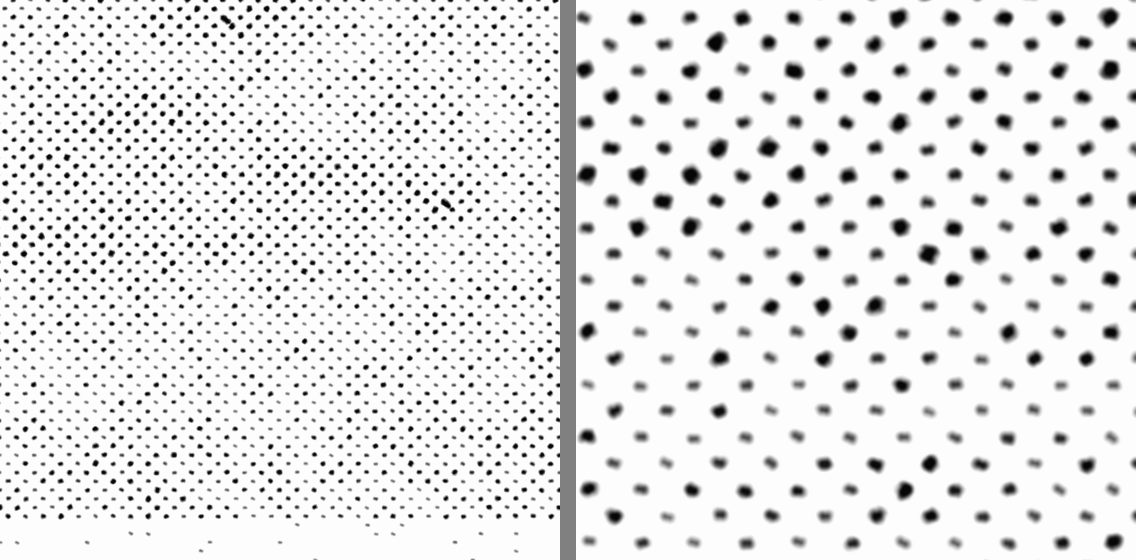
Left: the whole. Right: its middle third, enlarged.
A WebGL 2 fragment shader for this pattern:

```glsl
#version 300 es
precision highp float;
// Worn black halftone: a staggered grid of ragged ink dots, sized by a patchy tone.

#define CELLS 32.0        // grid repeats across and down, two dots in each
#define SKEW 0.008        // sideways lean of the columns
#define SMALL_DOT 0.055   // radii in cells
#define LARGE_DOT 0.158
#define SOFTNESS 0.085    // ink bleed at the edge, in cells
#define WOBBLE 0.045      // raggedness of the outline, in cells
#define MARGIN 0.076      // height of the nearly bare bottom strip
#define BRIDGE_ODDS 0.06  // share of the darkest dots that run together
#define PAPER vec3(0.992)
#define INK vec3(0.025)

// Patches of tone: centre x, centre y, half width, strength
const vec4 PATCHES[10] = vec4[10](
    vec4(0.39, 0.98, 0.14, 0.42), vec4(0.23, 0.79, 0.16, 0.45),
    vec4(0.56, 0.69, 0.13, 0.50), vec4(0.17, 0.56, 0.18, 0.40),
    vec4(0.80, 0.645, 0.08, 0.42), vec4(0.12, 0.69, 0.15, 0.20),
    vec4(0.52, 0.57, 0.15, 0.22), vec4(0.15, 0.13, 0.16, 0.16),
    vec4(0.92, 0.23, 0.13, 0.16), vec4(0.45, 0.32, 0.40, -0.07));

float hash(vec2 p) {
    vec3 h = fract(p.xyx * 0.1031);
    h += dot(h, h.yzx + 33.33);
    return fract((h.x + h.y) * h.z);
}

vec2 gradient(vec2 cell) {
    float angle = 6.2832 * hash(cell + 71.0);
    return vec2(cos(angle), sin(angle));
}

float gradientNoise(vec2 p) {
    vec2 i = floor(p), f = p - i;
    vec2 u = f * f * f * (f * (f * 6.0 - 15.0) + 10.0);
    vec2 e = vec2(1.0, 0.0);
    float low = mix(dot(gradient(i), f), dot(gradient(i + e), f - e), u.x);
    float high = mix(dot(gradient(i + e.yx), f - e.yx),
                     dot(gradient(i + 1.0), f - 1.0), u.x);
    return mix(low, high, u.y);
}

// Darkness of the printed tone at a canvas position
float patchTone(vec2 p) {
    float tone = 0.17 + 0.10 * gradientNoise(p * vec2(5.0, 8.0) + 3.0)
                      + 0.20 * gradientNoise(p * 13.0);
    for (int i = 0; i < 10; i++) {
        vec4 spot = PATCHES[i];
        vec2 d = (p - spot.xy) / (spot.z * vec2(1.0, 0.4));
        tone += spot.w * exp(-dot(d, d));
    }
    return tone;
}

float segmentDistance(vec2 p, vec2 a, vec2 b) {
    vec2 ab = b - a;
    float t = clamp(dot(p - a, ab) / dot(ab, ab), 0.0, 1.0);
    return length(p - a - ab * t);
}

// Ink laid down at q by the dot with the given lattice index
float dotInk(vec2 q, vec2 id, float blur) {
    vec2 centre = 0.5 * vec2(id.x + id.y, id.x - id.y);
    vec2 place = vec2(centre.x - SKEW * centre.y, centre.y) / CELLS;
    float chance = hash(id + 200.0);
    float tone = patchTone(place) + 0.62 * chance * chance - 0.02;
    tone = clamp(tone, 0.0, 1.0);

    // The bottom strip keeps only a few faint specks
    float body = step(MARGIN, place.y);
    float present = max(body, step(0.82, hash(id + 317.0)));
    tone *= mix(0.2, 1.0, body);

    // Light dots are slanted dashes, heavy ones round; a few reach a neighbour
    vec2 jitter = vec2(hash(id + 411.0), hash(id + 523.0)) - 0.5;
    centre += 0.05 * jitter;
    vec2 reach = mix(vec2(0.046, -0.016), vec2(0.012, 0.020), tone);
    reach.y += 0.03 * jitter.x;
    vec2 tip = centre + reach;
    if (tone > 0.9 && hash(id + 631.0) < BRIDGE_ODDS) tip = centre + vec2(0.25, -0.25);

    float radius = mix(SMALL_DOT, LARGE_DOT, tone);
    float ragged = WOBBLE * gradientNoise(q * 5.0 + 40.0) * (0.5 + tone);
    float edge = segmentDistance(q, centre - reach, tip) - radius + ragged;
    float strength = mix(0.62, 1.0, smoothstep(0.0, 0.5, tone));
    return present * strength * (1.0 - smoothstep(-blur, blur, edge));
}

out vec4 fragColor;
uniform vec2 u_resolution;

void main() {
    float side = min(u_resolution.x, u_resolution.y);
    vec2 q = gl_FragCoord.xy / side * CELLS;
    q.x += SKEW * q.y;
    float blur = max(SOFTNESS, 0.7 * CELLS / side);

    // Diagonal lattice: nearest dot and its neighbours
    vec2 nearest = round(vec2(q.x + q.y, q.x - q.y));
    float ink = 0.0;
    for (int j = -1; j <= 1; j++)
        for (int i = -1; i <= 1; i++)
            ink = max(ink, dotInk(q, nearest + vec2(i, j), blur));

    fragColor = vec4(mix(PAPER, INK, ink), 1.0);
}
```
